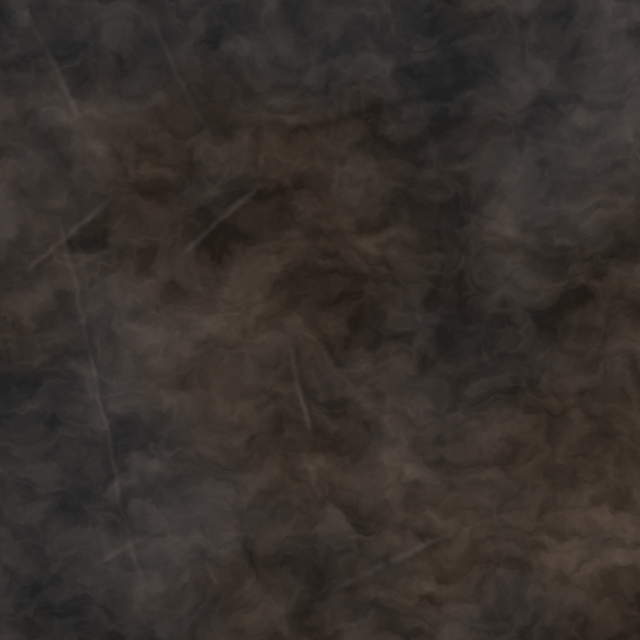
Write a WebGL 1 fragment shader that draws this texture.

```glsl
precision highp float;
// Dim, soft-focus forest soil: brown clods, grey patches and a few thin pale twigs.
uniform vec2 u_resolution;

vec2 hash2(vec2 p) {
  vec2 q = vec2(dot(p, vec2(127.1, 311.7)), dot(p, vec2(269.5, 183.3)));
  return fract(sin(q) * 43758.5453);
}

float noise(vec2 p) {
  vec2 cell = floor(p), f = fract(p);
  f = f * f * f * (f * (f * 6.0 - 15.0) + 10.0);
  float low = mix(hash2(cell).x, hash2(cell + vec2(1, 0)).x, f.x);
  float high = mix(hash2(cell + vec2(0, 1)).x, hash2(cell + vec2(1, 1)).x, f.x);
  return mix(low, high, f.y);
}

float fbm(vec2 p) {
  float sum = 0.0, weight = 0.42;
  for (int i = 0; i < 5; i++) {
    sum += weight * noise(p);
    p = mat2(1.6, 1.2, -1.2, 1.6) * p + 7.3;
    weight *= 0.62;
  }
  return sum;
}

// Rounded crumbs, lit from above: bright tops, dark gaps
float clods(vec2 p) {
  vec2 cell = floor(p), toNearest = vec2(0.0);
  float nearest = 4.0;
  for (int y = -1; y <= 1; y++) {
    for (int x = -1; x <= 1; x++) {
      vec2 id = cell + vec2(x, y);
      vec2 d = p - id - 0.15 - 0.7 * hash2(id);
      if (dot(d, d) < nearest) {
        nearest = dot(d, d);
        toNearest = d;
      }
    }
  }
  return 0.25 - nearest + 0.35 * toNearest.y * (1.0 - nearest);
}

// Soft stroke around a centre, fading towards both ends
float stroke(vec2 p, vec2 centre, float angle, float halfLength, float width) {
  vec2 axis = vec2(cos(angle), sin(angle)), d = p - centre;
  float along = dot(d, axis) / halfLength;
  float across = dot(d, vec2(-axis.y, axis.x)) / width;
  return exp(-across * across) * (1.0 - smoothstep(0.75, 1.0, abs(along)));
}

void main() {
  vec2 uv = gl_FragCoord.xy / u_resolution;
  vec2 warp = vec2(fbm(uv * 9.0 + 3.0), fbm(uv * 9.0 + 41.0)) - 0.5;
  vec2 p = uv + 0.09 * warp;

  // Grey litter gathers at the top and lower left, brown soil elsewhere
  float patches = fbm(uv * 4.0 + 17.0) - 0.5;
  float litter = smoothstep(0.62, 0.95, uv.y + 0.1 * uv.x);
  litter = max(litter, 1.0 - smoothstep(0.1, 0.42, length((uv - vec2(0.0, 0.22)) * vec2(1.0, 0.7))));
  float grey = clamp(0.2 + 0.7 * litter + 2.2 * patches, 0.0, 1.0);

  // Mottling, crumbs and fine wisps
  float crumbly = (1.0 - 0.7 * grey) * smoothstep(-0.1, 0.9, uv.x);
  float tone = 0.49 + 1.25 * (fbm(p * vec2(6.0, 7.5)) - 0.5);
  tone += 0.75 * (fbm(p * vec2(21.0, 27.0) + 60.0) - 0.5);
  tone += 0.42 * crumbly * clods(p * vec2(25.0, 29.0));
  float wisp = 1.0 - abs(2.0 * noise(p * vec2(30.0, 42.0) + 90.0) - 1.0);
  tone += 0.16 * (wisp * wisp - 0.4);
  tone -= 0.07 * litter;

  // Shaded hollow with a dark stick leading into it
  vec2 bent = uv + 0.02 * warp;
  float hollow = exp(-dot(uv - vec2(0.73, 0.87), uv - vec2(0.73, 0.87)) * 600.0);
  float stick = stroke(bent, vec2(0.59, 0.83), 0.28, 0.17, 0.008);
  tone -= 0.25 * hollow + 0.22 * stick;

  // Pale twigs, mostly on the left, with a shadow beside each
  float twigs = 0.0, shadows = 0.0;
  for (int i = 0; i < 8; i++) {
    float n = float(i);
    vec2 s = fract(0.37 + n * vec2(0.618, 0.755));
    vec2 centre = vec2(0.08 + 0.55 * s.x * s.x, s.y);
    float angle = mix(-1.35, 0.6, mod(n, 2.0)) + 0.5 * (s.y - 0.37);
    float halfLength = 0.05 + 0.06 * s.y + 0.25 * exp(-1.5 * n);
    float strength = 0.5 + 0.5 * fract(n * 0.37 + 0.4);
    twigs += strength * stroke(bent, centre, angle, halfLength, 0.0045);
    shadows += strength * stroke(bent, centre + vec2(0.009, -0.004), angle, halfLength, 0.006);
  }
  float wear = 0.3 + 1.0 * noise(uv * 17.0 + 5.0);
  tone += wear * (0.36 * twigs - 0.14 * shadows);
  grey = mix(grey, 0.8, clamp(0.6 * twigs, 0.0, 1.0));

  tone = clamp(tone, 0.0, 1.25);
  vec3 brownSoil = mix(vec3(0.135, 0.108, 0.085), vec3(0.31, 0.26, 0.225), tone);
  vec3 greyLitter = mix(vec3(0.13, 0.13, 0.133), vec3(0.305, 0.28, 0.265), tone);
  gl_FragColor = vec4(mix(brownSoil, greyLitter, grey), 1.0);
}
```
